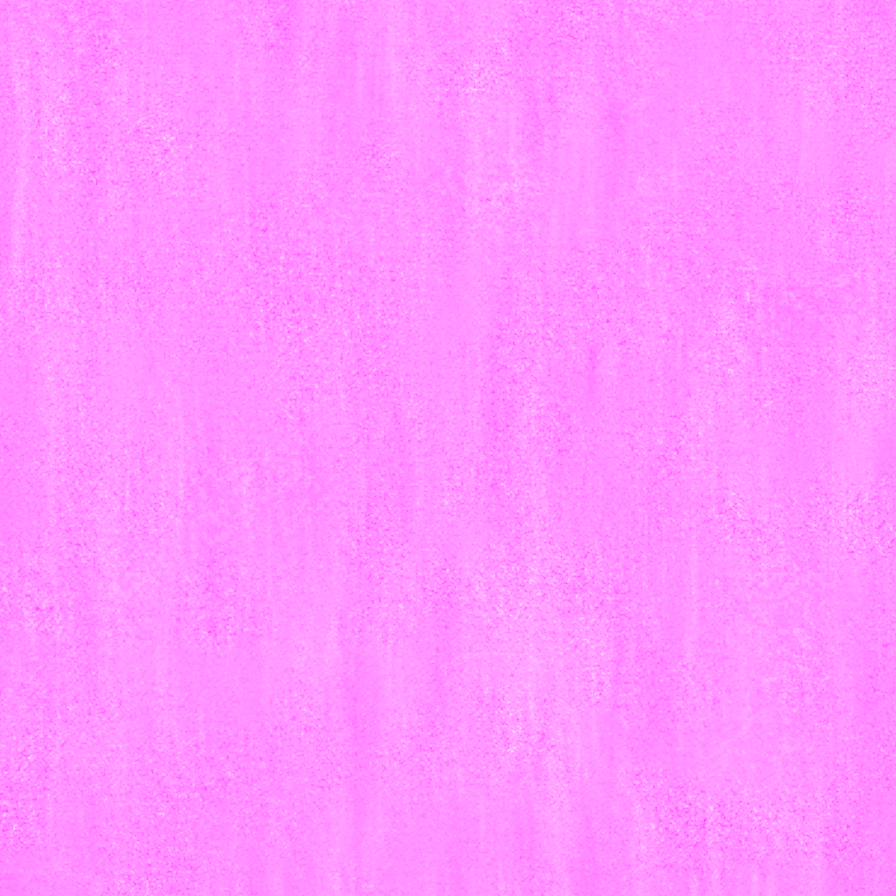
Write a Shadertoy shader that draws this texture.

```glsl
// Pink plaster wall with soft vertical brush streaks, drawn as layered value noise.
// Stretched noise makes the streaks, round noise the clouds, crumbs and fine grain;
// thin broken contour lines of the clouds stand for the faint edges of plaster coats.

#define BASE_GREEN 0.579
#define STREAK_AMOUNT 0.135
#define CLOUD_AMOUNT 0.055
#define GRAIN_AMOUNT 0.15
#define CRUMB_AMOUNT 0.065
#define RIDGE_AMOUNT 0.035
#define PULL_AMOUNT 0.035
#define STREAK_SCALE vec2(32.0, 3.8)
#define GRAIN_SCALE 370.0

float hash(vec2 p) {
    return fract(sin(dot(p, vec2(127.1, 311.7))) * 43758.5453);
}

// Smooth value noise, centred on zero
float noise(vec2 p) {
    vec2 cell = floor(p);
    vec2 f = fract(p);
    f = f * f * (3.0 - 2.0 * f);
    float low = mix(hash(cell), hash(cell + vec2(1.0, 0.0)), f.x);
    float high = mix(hash(cell + vec2(0.0, 1.0)), hash(cell + vec2(1.0, 1.0)), f.x);
    return mix(low, high, f.y) - 0.5;
}

float fbm(vec2 p) {
    float sum = 0.0;
    float weight = 0.5;
    for (int i = 0; i < 5; i++) {
        sum += weight * noise(p);
        p = mat2(1.6, 1.2, -1.2, 1.6) * p + 17.3;
        weight *= 0.55;
    }
    return sum;
}

// Vertical streaks: each octave is finer but keeps its stretch
float streaks(vec2 p) {
    float sum = 0.0;
    float weight = 0.5;
    p *= STREAK_SCALE;
    for (int i = 0; i < 4; i++) {
        sum += weight * noise(p);
        p = p * vec2(1.9, 1.9) + 31.7;
        weight *= 0.68;
    }
    return sum;
}

// Thin ridge along a contour of the clouds, broken up by a mask
float ridges(vec2 p, float seed) {
    float distanceToContour = fbm(p * 6.0 + seed) / 0.008;
    float mask = smoothstep(0.0, 0.2, noise(p * 14.0 + seed + 18.0));
    return mask * exp(-distanceToContour * distanceToContour);
}

// Ragged clusters of small crisp crumbs
float crumbs(vec2 p) {
    float mask = smoothstep(0.0, 0.25, fbm(p * 9.0 + 91.0));
    float lumps = noise(p * 170.0) + noise(p * 310.0 + 9.0);
    return mask * (smoothstep(-0.05, 0.3, lumps) - 0.35);
}

// Fine speckle in two turned layers; strong specks are sharpened, weak ones calmed
float grain(vec2 p) {
    vec2 turned = mat2(0.8, 0.6, -0.6, 0.8) * p;
    float speck = 0.5 * noise(p * GRAIN_SCALE) + 0.5 * noise(turned * GRAIN_SCALE * 1.35 + 500.0);
    float strength = clamp(1.0 + 2.5 * fbm(p * 12.0 + 311.0), 0.5, 1.7);
    return strength * speck * (0.4 + 5.0 * abs(speck));
}

void mainImage(out vec4 fragColor, in vec2 fragCoord) {
    vec2 uv = fragCoord / iResolution.y;

    // Slight sideways sway keeps the streaks from being ruler straight
    float sway = 0.014 * noise(uv * vec2(9.0, 8.0) + 5.0) + 0.003 * noise(uv * 30.0);
    vec2 swayed = uv + vec2(sway, 0.0);
    float fade = 0.75 + 1.2 * (noise(uv * 5.0 + 23.0) + 0.2);

    // Rare bright, narrow brush pulls
    float pull = smoothstep(0.24, 0.45, noise(swayed * vec2(105.0, 11.0) + 140.0));

    float green = BASE_GREEN;
    green += STREAK_AMOUNT * fade * streaks(swayed);
    green += CLOUD_AMOUNT * fbm(uv * 7.0);
    green += PULL_AMOUNT * (pull - 0.08);
    green += RIDGE_AMOUNT * (ridges(uv, 53.0) - ridges(uv * 1.3, 207.0));
    green += CRUMB_AMOUNT * crumbs(uv);
    green += GRAIN_AMOUNT * grain(uv);

    fragColor = vec4(1.0, clamp(green, 0.0, 1.0), 1.0, 1.0);
}
```
